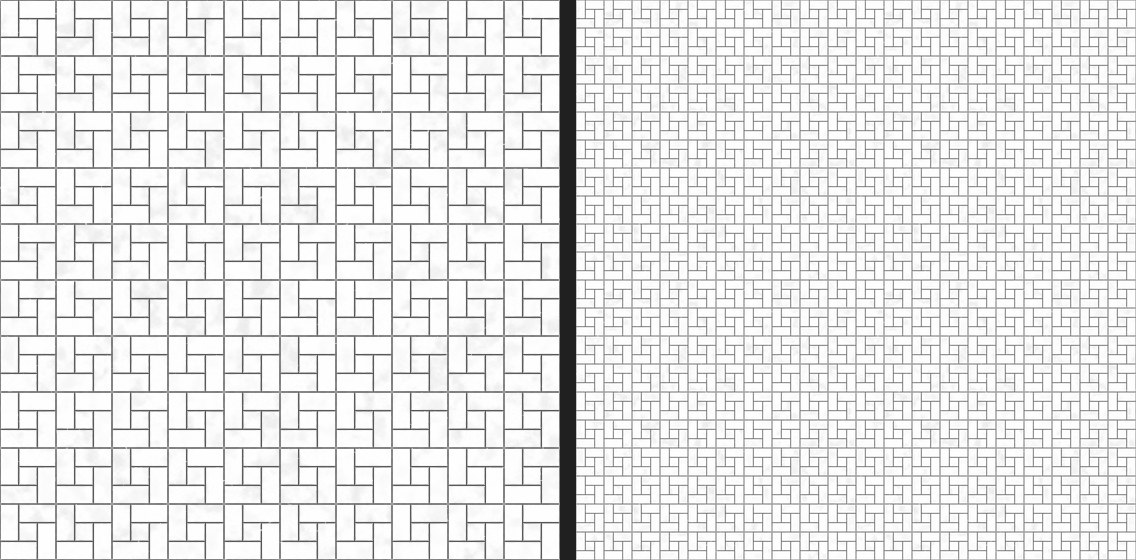
Left: one tile. Right: repeated 2 by 2.
A WebGL 1 fragment shader for this pattern:

```glsl
precision highp float;

uniform vec2 u_resolution;

const float BLOCKS = 10.0;          // pinwheel blocks across and down
const float CELLS = 3.0;            // cells per block side
const float JOINT_WIDTH = 0.083;    // in cells
const float JOINT_WOBBLE = 0.22;    // relative width change along a joint
const float JOINT_SOFTNESS = 0.02;  // in cells
const float CLOUD_SCALE = 44.0;     // lattice points across the canvas
const float CLOUD_DEPTH = 0.065;
const float GRAIN_SCALE = 300.0;
const float GRAIN_DEPTH = 0.018;
const float WEAR_SCALE = 180.0;
const float CHIP_THRESHOLD = 0.86;
const vec3 TILE_COLOR = vec3(0.998);
const vec3 JOINT_COLOR = vec3(0.35);
const vec3 BORDER_COLOR = vec3(0.41);
const vec3 CHIP_COLOR = vec3(0.78);

float hash(vec2 p) {
  return fract(sin(dot(p, vec2(127.1, 311.7))) * 43758.5453);
}

// Value noise that wraps over the unit square
float wrapNoise(vec2 uv, float period) {
  vec2 p = uv * period;
  vec2 i = floor(p);
  vec2 f = fract(p);
  f = f * f * (3.0 - 2.0 * f);
  vec2 a = mod(i, period);
  vec2 b = mod(i + 1.0, period);
  return mix(mix(hash(a), hash(vec2(b.x, a.y)), f.x),
             mix(hash(vec2(a.x, b.y)), hash(b), f.x), f.y);
}

float wrapFbm(vec2 uv, float period) {
  float sum = 0.0;
  float weight = 0.5;
  for (int i = 0; i < 4; i++) {
    sum += weight * wrapNoise(uv, period);
    uv += vec2(0.37, 0.19);
    period *= 2.0;
    weight *= 0.5;
  }
  return sum / 0.9375;
}

// Centre (xy) and half size (zw) of the tile under q, measured from the block centre
vec4 pinwheelTile(vec2 q) {
  if (q.x < -0.5 && q.y > -0.5) return vec4(-1.0, 0.5, 0.5, 1.0);
  if (q.y > 0.5 && q.x > -0.5) return vec4(0.5, 1.0, 1.0, 0.5);
  if (q.x > 0.5 && q.y < 0.5) return vec4(1.0, -0.5, 0.5, 1.0);
  if (q.y < -0.5 && q.x < 0.5) return vec4(-0.5, -1.0, 1.0, 0.5);
  return vec4(0.0, 0.0, 0.5, 0.5);
}

// Faint stone clouding, different on every tile
vec3 stone(vec2 uv, vec2 tileId) {
  vec2 shift = vec2(hash(tileId + 3.7), hash(tileId + 19.3));
  float strength = mix(0.15, 1.0, hash(tileId + 41.1));
  float cloud = smoothstep(0.42, 0.82, wrapFbm(uv + shift, CLOUD_SCALE));
  float grain = wrapNoise(uv + shift, GRAIN_SCALE);
  float shade = CLOUD_DEPTH * cloud + GRAIN_DEPTH * grain * grain;
  return TILE_COLOR - shade * strength;
}

void main() {
  vec2 uv = gl_FragCoord.xy / u_resolution;
  float pixel = BLOCKS * CELLS / min(u_resolution.x, u_resolution.y);

  // Block and tile lookup
  vec2 block = floor(uv * BLOCKS);
  vec2 q = (fract(uv * BLOCKS) - 0.5) * CELLS;
  vec4 tile = pinwheelTile(q);
  vec2 tileId = block * CELLS + tile.xy;

  // Distances to the tile edge and to the block border
  vec2 inset = tile.zw - abs(q - tile.xy);
  float edge = min(inset.x, inset.y);
  vec2 borderInset = 0.5 * CELLS - abs(q);
  float border = min(borderInset.x, borderInset.y);

  // Joints with slightly uneven width and a few pale chips
  float wear = wrapNoise(uv, WEAR_SCALE);
  float halfWidth = 0.5 * JOINT_WIDTH * (1.0 + JOINT_WOBBLE * (wear - 0.5));
  float blur = max(0.6 * pixel, JOINT_SOFTNESS);
  float joint = 1.0 - smoothstep(halfWidth - blur, halfWidth + blur, edge);
  float onBorder = 1.0 - smoothstep(JOINT_WIDTH, JOINT_WIDTH + pixel, border);
  float chip = smoothstep(CHIP_THRESHOLD, 1.0, wrapNoise(uv + 0.43, WEAR_SCALE));
  float corner = 1.0 - smoothstep(0.03, 0.12, max(borderInset.x, borderInset.y));
  vec3 grout = mix(JOINT_COLOR, BORDER_COLOR, onBorder) + 0.06 * (wear - 0.5);
  grout = mix(grout, CHIP_COLOR, max(chip, 0.35 * corner));

  gl_FragColor = vec4(mix(stone(uv, tileId), grout, joint), 1.0);
}
```
